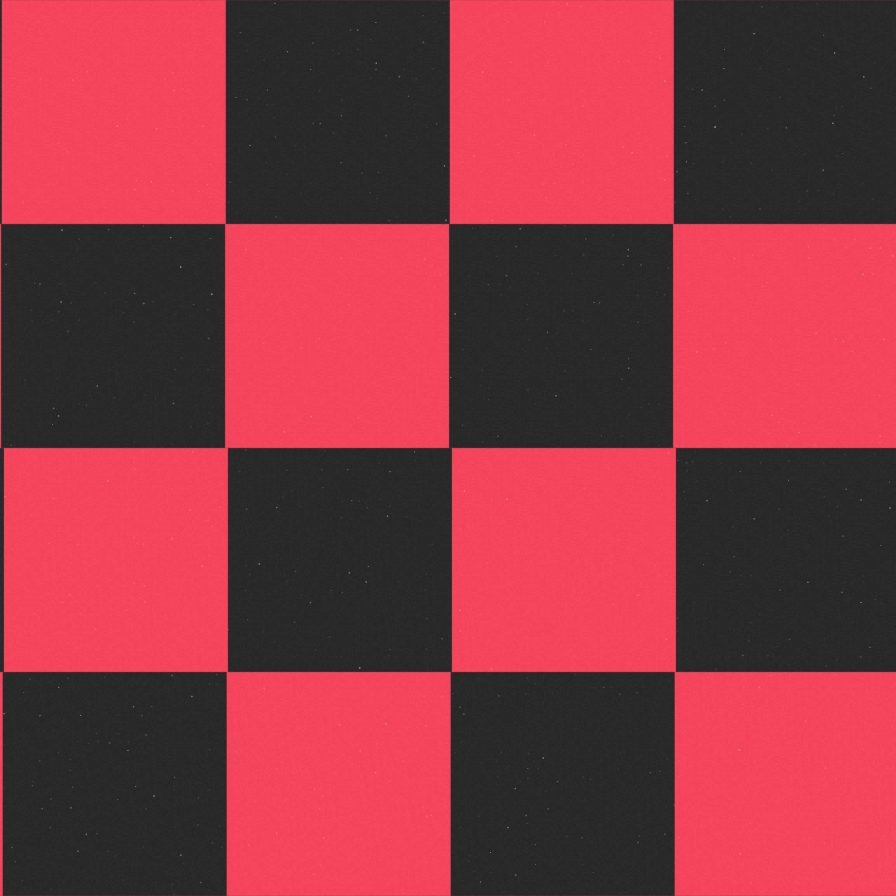
Write a WebGL 2 fragment shader that draws this pattern.

```glsl
#version 300 es
precision highp float;
// Red and charcoal checkerboard, four by four, with offset rows, fine grain and pale specks.

uniform vec2 u_resolution;
out vec4 outColor;

const float SQUARES = 4.0;
const float GRAIN_CELLS = 512.0;
const float SPECK_CELLS = 96.0;
const vec3 CHARCOAL = vec3(0.16);
const vec3 RED = vec3(0.96, 0.27, 0.36);
// Sideways slip of each row, from the bottom up
const vec4 ROW_SHIFT = vec4(0.0030, 0.0044, 0.0012, 0.0020);

float hash(vec2 p) {
    return fract(sin(dot(p, vec2(127.1, 311.7))) * 43758.5453);
}

// Soft square wave: +1 on even stripes, -1 on odd ones
float stripes(float x, float count, float blur) {
    float period = 2.0 / count;
    float signedDist = (abs(fract(x / period - 0.25) - 0.5) - 0.25) * period;
    return smoothstep(-blur, blur, signedDist) * 2.0 - 1.0;
}

// Share of red: squares whose column and row differ in parity
float checker(vec2 uv, float count, float blur) {
    return 0.5 - 0.5 * stripes(uv.x, count, blur) * stripes(uv.y, count, blur);
}

// One tiny dot in some of the cells, kept clear of the cell borders
float specks(vec2 uv, float cells, float density, float pixel) {
    vec2 cell = floor(uv * cells);
    vec2 jitter = vec2(hash(cell + 11.3), hash(cell + 47.9));
    vec2 center = (cell + 0.2 + 0.6 * jitter) / cells;
    float present = step(1.0 - density, hash(cell + 5.7));
    float strength = mix(0.15, 1.0, pow(hash(cell + 83.1), 3.0));
    float radius = mix(0.0005, 0.0011, hash(cell + 29.5));
    float dist = length(uv - center);
    return present * strength * (1.0 - smoothstep(radius - 0.5 * pixel, radius + 0.5 * pixel, dist));
}

void main() {
    vec2 uv = gl_FragCoord.xy / u_resolution;
    float pixel = 1.0 / min(u_resolution.x, u_resolution.y);

    // Squares, each row slipped a little to the right
    int row = int(clamp(floor(uv.y * SQUARES), 0.0, SQUARES - 1.0));
    vec2 slipped = uv - vec2(ROW_SHIFT[row], 0.0);
    float redness = checker(slipped, SQUARES, 0.8 * pixel);
    vec3 color = mix(CHARCOAL, RED, redness);

    // Fine surface grain
    float grain = hash(floor(uv * GRAIN_CELLS)) - 0.5;
    color += grain * 0.018;

    // Pale dust
    float dust = specks(uv, SPECK_CELLS, 0.14, pixel);
    color = mix(color, vec3(0.80, 0.76, 0.74), dust * mix(0.55, 0.40, redness));

    outColor = vec4(clamp(color, 0.0, 1.0), 1.0);
}
```
